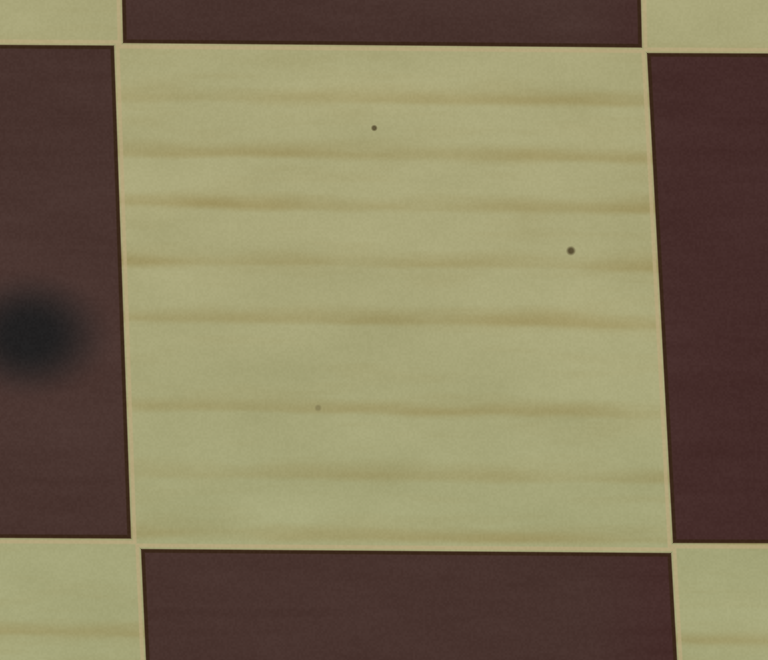
Write a WebGL 2 fragment shader that draws this texture.

```glsl
#version 300 es
precision highp float;

uniform vec2 u_resolution;
out vec4 fragColor;

const float ASPECT = 1.1636;
const vec3 MAPLE = vec3(0.665, 0.65, 0.48);
const vec3 MAPLE_GREEN = vec3(0.645, 0.645, 0.475);
const vec3 MAPLE_STREAK = vec3(0.59, 0.53, 0.33);
const vec3 WALNUT = vec3(0.28, 0.20, 0.18);
const vec3 WALNUT_RED = vec3(0.27, 0.175, 0.165);
const vec3 OUTLINE = vec3(0.215, 0.145, 0.09);
const vec3 SEAM = vec3(0.72, 0.65, 0.49);
const vec3 SHADOW = vec3(0.13, 0.125, 0.125);
const vec3 KNOT = vec3(0.33, 0.29, 0.19);
const vec2 SHADOW_CENTER = vec2(0.045, 0.492);
const vec2 SHADOW_RADIUS = vec2(0.105, 0.082);
const float OUTLINE_WIDTH = 0.0055;
const float SEAM_OFFSET = 0.0055;
const float SEAM_WIDTH = 0.0028;
const float SOFTNESS = 0.0016;
const float GRAIN_SLOPE = -0.012;
const float SPECKLE = 0.022;
const int STREAKS = 9;
const float STREAK_HEIGHT[STREAKS] = float[](
    0.857, 0.772, 0.695, 0.607, 0.520, 0.385, 0.286, 0.194, 0.043);

float hash(vec2 p) {
    vec3 q = fract(vec3(p.xyx) * 0.1031);
    q += dot(q, q.yzx + 33.33);
    return fract((q.x + q.y) * q.z);
}

float noise(vec2 p) {
    vec2 i = floor(p), f = fract(p);
    f = f * f * (3.0 - 2.0 * f);
    return mix(mix(hash(i), hash(i + vec2(1, 0)), f.x),
               mix(hash(i + vec2(0, 1)), hash(i + vec2(1, 1)), f.x), f.y);
}

float fbm(vec2 p) {
    float sum = 0.0, gain = 0.5;
    for (int i = 0; i < 4; i++) {
        sum += gain * noise(p);
        p = p * 2.03 + 17.3;
        gain *= 0.5;
    }
    return sum;
}

// Each side is a line: x = offset + slope * y, or y = offset + slope * x.
float tile(vec2 p, vec2 left, vec2 right, vec2 bottom, vec2 top) {
    float dx = max(left.x + left.y * p.y - p.x, p.x - right.x - right.y * p.y);
    float dy = max(bottom.x + bottom.y * p.x - p.y, p.y - top.x - top.y * p.x);
    return max(dx, dy);
}

// Long horizontal bands, sharper below than above.
float streaks(vec2 p) {
    float y = p.y - GRAIN_SLOPE * p.x + 0.012 * (fbm(vec2(p.x * 5.0, p.y * 9.0)) - 0.47);
    float sum = 0.0;
    for (int i = 0; i < STREAKS; i++) {
        float d = y - STREAK_HEIGHT[i];
        float width = d > 0.0 ? 0.015 : 0.007;
        float strength = 0.35 + 0.65 * noise(vec2(p.x * 6.0, float(i) * 7.0 + 3.0));
        sum += strength * exp(-d * d / (width * width));
    }
    return sum;
}

float spot(vec2 p, vec2 center, float radius) {
    return 1.0 - smoothstep(radius * 0.4, radius * 1.3, length(p - center));
}

void main() {
    vec2 p = gl_FragCoord.xy / u_resolution * vec2(ASPECT, 1.0);
    float soft = max(SOFTNESS, 0.75 / u_resolution.y);

    // Dark tiles around the centre square
    float upper = tile(p, vec2(0.208, -0.023), vec2(0.993, -0.022), vec2(0.9364, -0.0087), vec2(2, 0));
    float lower = tile(p, vec2(0.2212, -0.045), vec2(1.0258, -0.0561), vec2(-1, 0), vec2(0.1698, -0.0076));
    float west = tile(p, vec2(-1, 0), vec2(0.2049, -0.0346), vec2(0.185, -0.005), vec2(0.932, -0.006));
    float east = tile(p, vec2(1.0291, -0.0531), vec2(3, 0), vec2(0.1793, -0.002), vec2(0.9236, -0.004));
    float d = min(min(upper, lower), min(west, east));

    // Pale wood
    float grain = streaks(p);
    float fibre = fbm(p * vec2(9.0, 70.0)) - 0.47;
    float cloud = fbm(p * vec2(7.0, 14.0) + 5.0) - 0.47;
    vec3 light = mix(MAPLE, MAPLE_GREEN, smoothstep(0.7, 0.1, p.y));
    light = mix(light, MAPLE_STREAK, clamp(0.62 * grain + 0.35 * fibre, 0.0, 0.8));
    light += 0.06 * cloud;
    light = mix(light, KNOT, 0.9 * spot(p, vec2(0.567, 0.806), 0.0045));
    light = mix(light, KNOT, 0.95 * spot(p, vec2(0.865, 0.620), 0.0065));
    light = mix(light, KNOT, 0.3 * spot(p, vec2(0.482, 0.382), 0.005));
    float seam = 1.0 - smoothstep(SEAM_WIDTH - soft, SEAM_WIDTH + soft, abs(d - SEAM_OFFSET));
    light = mix(light, SEAM, 0.75 * seam);

    // Dark wood with a soft shadow
    vec3 dark = mix(WALNUT, WALNUT_RED, smoothstep(0.85, 1.05, p.x));
    dark += 0.025 * fibre + 0.02 * cloud;
    float reach = length((p - SHADOW_CENTER) / SHADOW_RADIUS);
    dark += 0.02 * exp(-reach * reach * 0.2) * step(p.x, 0.22);
    dark = mix(dark, SHADOW, 1.0 - smoothstep(0.25, 1.3, reach));
    float rim = smoothstep(-OUTLINE_WIDTH - soft, -OUTLINE_WIDTH + soft, d);
    dark = mix(dark, OUTLINE, 0.9 * rim);

    vec3 color = mix(dark, light, smoothstep(-soft, soft, d));
    color += SPECKLE * (noise(p * 330.0) - 0.5);
    fragColor = vec4(color, 1.0);
}
```
